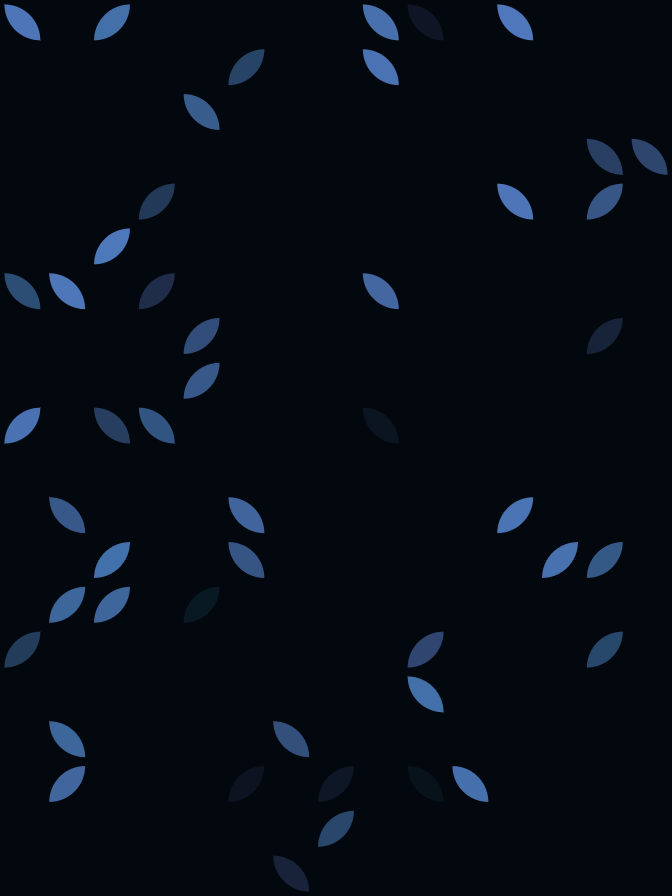
Write a WebGL 1 fragment shader that draws this pattern.

```glsl
precision highp float;
// Scattered blue leaves of varying brightness on a near-black square grid.

uniform vec2 u_resolution;

#define COLUMNS 15.0
#define LEAF_SIZE 0.8
#define LEAF_SHARE 0.16
#define RISING_SHARE 0.57
#define BRIGHT_BIAS 0.65
#define TINT_AMOUNT 0.012
#define NIGHT_COLOR vec3(0.012, 0.031, 0.055)
#define LEAF_COLOR vec3(0.305, 0.485, 0.745)

float hash(vec2 cell, float seed) {
    return fract(sin(dot(cell, vec2(127.1, 311.7)) + seed * 74.7) * 43758.5453);
}

// Lens between two quarter arcs whose centres are opposite box corners.
float leafDistance(vec2 p, float size) {
    vec2 corner = vec2(0.5, -0.5) * size;
    return max(length(p - corner), length(p + corner)) - size;
}

void main() {
    // Square cells, counted across the canvas width
    float cellPixels = u_resolution.x / COLUMNS;
    vec2 grid = gl_FragCoord.xy / cellPixels;
    vec2 cell = floor(grid);
    vec2 p = fract(grid) - 0.5;

    // Random presence and diagonal direction of each leaf
    float present = step(hash(cell, 1.0), LEAF_SHARE);
    if (hash(cell, 2.0) > RISING_SHARE) p.x = -p.x;

    // Random brightness with a slight red-green tint
    float brightness = pow(hash(cell, 3.0), BRIGHT_BIAS);
    float tint = (hash(cell, 4.0) * 2.0 - 1.0) * TINT_AMOUNT;
    vec3 leaf = mix(NIGHT_COLOR, LEAF_COLOR, brightness) + vec3(-tint, tint, 0.0);

    // Edge smoothed over one pixel
    float coverage = clamp(0.5 - leafDistance(p, LEAF_SIZE) * cellPixels, 0.0, 1.0);
    gl_FragColor = vec4(mix(NIGHT_COLOR, leaf, coverage * present), 1.0);
}
```
